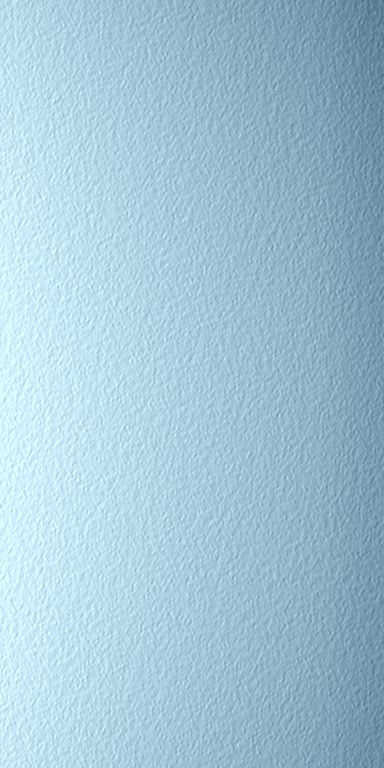
Write a Shadertoy shader that draws this texture.

```glsl
const vec3  DARK_BLUE    = vec3(0.42, 0.56, 0.64);
const vec3  TONE_COLOR   = vec3(1.0, 0.99, 0.92); // colour gained per unit of tone
const float LEFT_TONE    = 0.835;
const float RIGHT_TONE   = 0.505;
const float EDGE_DARKEN  = 0.04;   // extra shade near the right edge
const float BRIGHT_ROW   = 0.42;   // height of the brightest band
const float ROW_FALLOFF  = 0.32;
const vec2  GRAIN_FREQ   = vec2(168.0, 98.0); // cells per canvas width
const float GRAIN_TILT   = 0.5;    // lean of the strokes, in radians
const vec2  LIGHT_STEP   = vec2(0.0012, -0.0005); // half step away from light
const float RELIEF       = 0.165;

float hash(vec2 p) {
    return fract(sin(dot(p, vec2(12.9898, 78.233))) * 43758.5453);
}

float valueNoise(vec2 p) {
    vec2 cell = floor(p);
    vec2 f = fract(p);
    vec2 u = f * f * f * (f * (f * 6.0 - 15.0) + 10.0);
    float low  = mix(hash(cell), hash(cell + vec2(1.0, 0.0)), u.x);
    float high = mix(hash(cell + vec2(0.0, 1.0)), hash(cell + vec2(1.0)), u.x);
    return mix(low, high, u.y);
}

mat2 rotation(float angle) {
    float c = cos(angle), s = sin(angle);
    return mat2(c, s, -s, c);
}

// Plaster height: short strokes leaning left and right in equal parts
float plasterHeight(vec2 p) {
    float leanRight = valueNoise(rotation(GRAIN_TILT) * p * GRAIN_FREQ);
    float leanLeft  = valueNoise(rotation(-GRAIN_TILT) * p * GRAIN_FREQ + 37.3);
    return leanRight + leanLeft;
}

// Broad light falling from the left
float wallTone(vec2 uv) {
    float row = uv.y - BRIGHT_ROW;
    return mix(LEFT_TONE, RIGHT_TONE, uv.x)
         - EDGE_DARKEN * smoothstep(0.8, 1.0, uv.x)
         - ROW_FALLOFF * row * row;
}

void mainImage(out vec4 fragColor, in vec2 fragCoord) {
    vec2 uv = fragCoord / iResolution.xy;
    vec2 p = fragCoord / iResolution.x;

    // Emboss: height difference along the light direction
    float slope = plasterHeight(p + LIGHT_STEP) - plasterHeight(p - LIGHT_STEP);
    float tone = wallTone(uv) + RELIEF * slope;

    vec3 color = DARK_BLUE + TONE_COLOR * (tone - DARK_BLUE.r);
    fragColor = vec4(clamp(color, 0.0, 1.0), 1.0);
}
```
